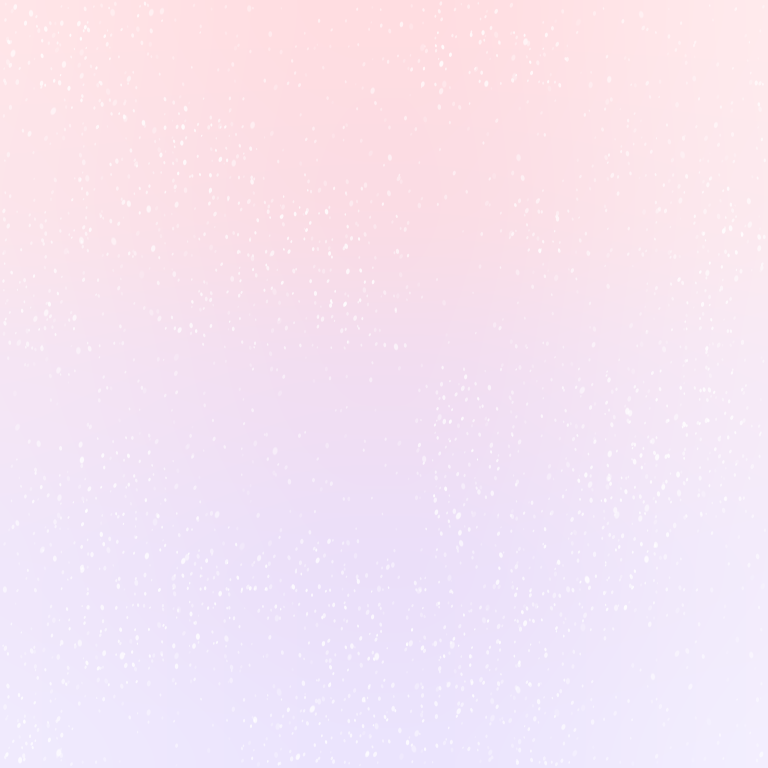
A WebGL 1 fragment shader for this background:

```glsl
precision highp float;
// Pastel sky fading from pink through orchid to lavender, paler at the sides,
// with clustered white snow. The sky blends colour stops; the snow is several
// jittered grids of soft, tilted ellipses, thinned out by value noise.

uniform vec2 u_resolution;

const int SNOW_LAYERS = 5;
const vec3 PINK = vec3(1.0, 0.866, 0.882);
const vec3 ROSE = vec3(0.984, 0.863, 0.894);
const vec3 ORCHID = vec3(0.945, 0.868, 0.948);
const vec3 LILAC = vec3(0.922, 0.876, 0.978);
const vec3 LAVENDER = vec3(0.922, 0.894, 0.992);

float hash(vec2 p) {
  return fract(sin(dot(p, vec2(127.1, 311.7))) * 43758.5453);
}

vec2 hash2(vec2 p) {
  return vec2(hash(p), hash(p + 37.3));
}

float valueNoise(vec2 p) {
  vec2 cell = floor(p);
  vec2 f = fract(p);
  f = f * f * (3.0 - 2.0 * f);
  float low = mix(hash(cell), hash(cell + vec2(1.0, 0.0)), f.x);
  float high = mix(hash(cell + vec2(0.0, 1.0)), hash(cell + 1.0), f.x);
  return mix(low, high, f.y);
}

// Vertical colour stops, then a pale veil growing towards both sides.
vec3 skyColor(vec2 uv) {
  float depth = 1.0 - uv.y;
  vec3 color = mix(PINK, ROSE, smoothstep(0.0, 0.28, depth));
  color = mix(color, ORCHID, smoothstep(0.24, 0.53, depth));
  color = mix(color, LILAC, smoothstep(0.48, 0.76, depth));
  color = mix(color, LAVENDER, smoothstep(0.74, 1.0, depth));

  float side = uv.x - 0.5;
  float reach = side < 0.0 ? 0.25 : 0.4;
  float veil = reach * smoothstep(0.02, 0.56, abs(side));
  return mix(color, vec3(1.0), veil);
}

// Coverage of an ellipse with a soft rim; offset and radius in canvas units.
float flake(vec2 offset, float radius, float tilt, float pixel) {
  float c = cos(tilt);
  float s = sin(tilt);
  vec2 q = vec2(c * offset.x + s * offset.y, c * offset.y - s * offset.x);
  float dist = length(q * vec2(1.25, 0.8)) - radius;
  float rim = max(pixel, radius * 0.35);
  return 1.0 - smoothstep(-rim, rim, dist);
}

// One grid of flakes, at most one per cell and kept clear of the cell edges.
float snowLayer(vec2 p, float cells, float seed, float size, float pixel) {
  vec2 cell = floor(p * cells);
  vec2 id = cell + seed;
  vec2 center = (cell + 0.2 + 0.6 * hash2(id)) / cells;
  float cluster = smoothstep(0.35, 0.85, valueNoise(center * 9.0 + 4.7));
  float present = step(hash(id + 11.9), 0.14 + 0.4 * cluster);
  float vary = hash(id + 23.1);
  float radius = size * mix(0.55, 1.1, vary);
  float opacity = mix(0.2, 0.85, hash(id + 51.7)) * mix(0.65, 1.0, cluster);
  float tilt = mix(-0.45, 0.25, hash(id + 71.3));
  return present * opacity * flake(p - center, radius, tilt, pixel);
}

void main() {
  vec2 uv = gl_FragCoord.xy / u_resolution;
  float shortSide = min(u_resolution.x, u_resolution.y);
  vec2 p = gl_FragCoord.xy / shortSide;
  float pixel = 0.7 / shortSide;

  // Coarse grids carry the larger flakes, fine grids the dust.
  float clear = 1.0;
  for (int i = 0; i < SNOW_LAYERS; i++) {
    float t = float(i) / float(SNOW_LAYERS - 1);
    float cells = mix(23.0, 59.0, t);
    float size = mix(0.0036, 0.0017, t);
    float seed = 17.0 + 91.0 * float(i);
    clear *= 1.0 - snowLayer(p, cells, seed, size, pixel);
  }

  vec3 color = mix(vec3(1.0), skyColor(uv), clear);
  gl_FragColor = vec4(color, 1.0);
}
```
